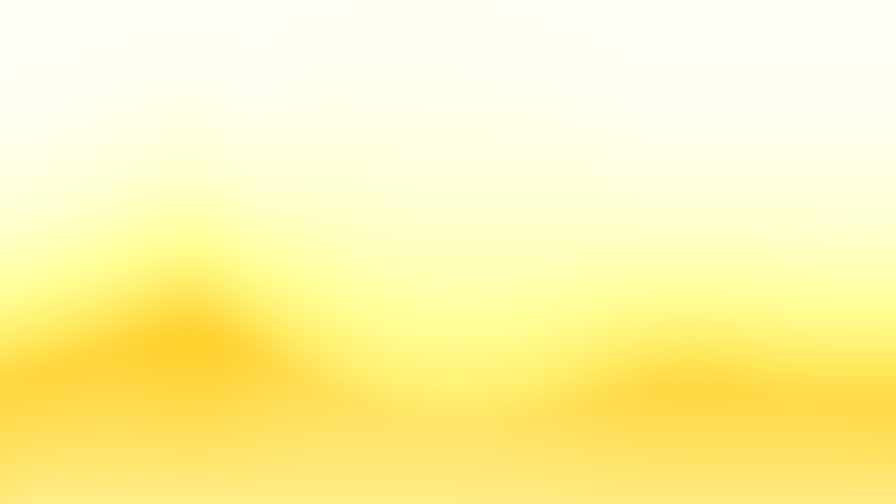
Give the GLSL for this background, as a WebGL 2 fragment shader.

```glsl
#version 300 es
precision highp float;
// A soft golden haze: a warm, undulating ridge low on the canvas that fades
// to ivory above and to pale honey below. Gaussian swells shape the ridge;
// the distance from it sets the blue channel, from which green is derived.

uniform vec2 u_resolution;
out vec4 fragColor;

const float IVORY_BLUE   = 0.975;  // blue level at the top
const float HONEY_BLUE   = 0.54;   // blue level at the bottom
const float RIDGE_BLUE   = 0.42;   // blue level of the ridge between swells
const float RIDGE_HEIGHT = 0.155;  // ridge height between swells
const float WIDE_FADE    = 0.36;   // fade length above the calm ridge
const float TIGHT_FADE   = 0.25;   // fade length above a full swell
const float FULL_WARMTH  = 0.17;   // warmth at which a swell counts as full
const float FADE_POWER   = 1.45;
const float FLOOR_POWER  = 1.15;

// Each swell: centre x, width, lift of the ridge, added warmth
const int SWELL_COUNT = 5;
const vec4 SWELLS[SWELL_COUNT] = vec4[](
    vec4(0.00, 0.15, 0.055, 0.14),
    vec4(0.22, 0.16, 0.155, 0.16),
    vec4(0.22, 0.07, 0.000, 0.07),
    vec4(0.76, 0.15, 0.070, 0.15),
    vec4(1.02, 0.15, 0.042, 0.13));

float gaussian(float x, float width) {
    float q = x / width;
    return exp(-q * q);
}

// Returns ridge height and warmth at a horizontal position
vec2 ridgeAt(float x) {
    vec2 ridge = vec2(RIDGE_HEIGHT, 0.0);
    for (int i = 0; i < SWELL_COUNT; i++) {
        ridge += SWELLS[i].zw * gaussian(x - SWELLS[i].x, SWELLS[i].y);
    }
    return ridge;
}

// Lemon tones above the ridge: green drops only once blue is low
float lemonGreen(float blue) {
    return 1.0 - 0.18 * pow(clamp((0.62 - blue) / 0.43, 0.0, 1.0), 1.3);
}

// Honey tones below the ridge: green rises gently with blue
float honeyGreen(float blue) {
    return 0.82 + 0.32 * (blue - 0.19);
}

void main() {
    vec2 uv = gl_FragCoord.xy / u_resolution;
    vec2 ridge = ridgeAt(uv.x);
    float rise = uv.y - ridge.x;
    float coreBlue = RIDGE_BLUE - ridge.y;

    // Fade upward to ivory, tighter over the warm swells
    float fade = mix(WIDE_FADE, TIGHT_FADE, clamp(ridge.y / FULL_WARMTH, 0.0, 1.0));
    float glow = exp(-pow(max(rise, 0.0) / fade, FADE_POWER));
    float skyBlue = mix(IVORY_BLUE, coreBlue, glow);

    // Fade downward to honey, a little deeper at the left rim and the right
    float depth = pow(max(-rise, 0.0) / ridge.x, FLOOR_POWER);
    float rim = 0.04 * gaussian(uv.x, 0.03) + 0.03 * smoothstep(0.3, 0.8, uv.x);
    float floorBlue = mix(coreBlue, HONEY_BLUE - rim, depth);

    // Join the two sides and cross-fade their tones around the ridge
    float blue = rise > 0.0 ? skyBlue : floorBlue;
    float above = smoothstep(-0.04, 0.08, rise);
    float green = mix(honeyGreen(blue), lemonGreen(blue), above);
    fragColor = vec4(1.0, green, blue, 1.0);
}
```
